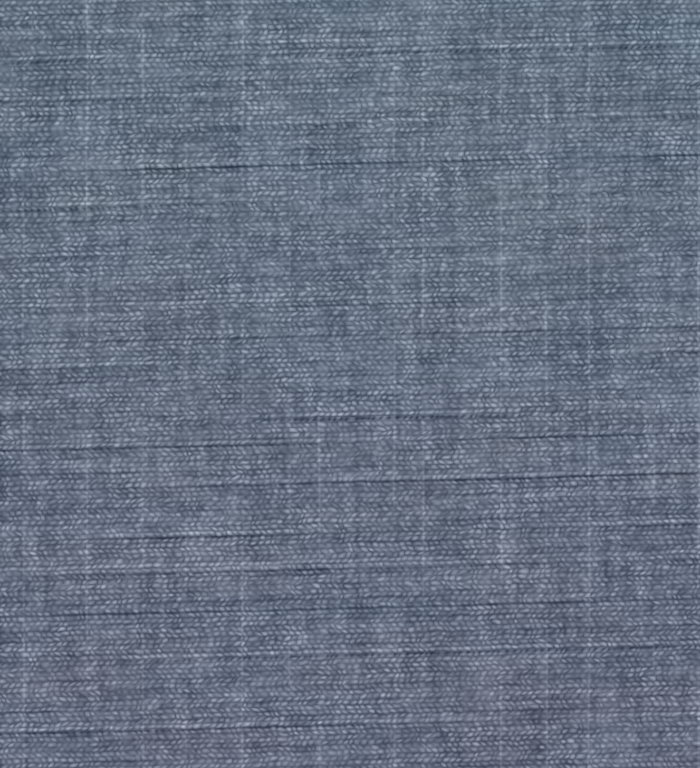
A Shadertoy shader for this texture:

```glsl
// Blue-grey woven cloth with staggered grains, dark weft slubs and pale warp threads.

const vec3  CLOTH_COLOR  = vec3(0.407, 0.447, 0.514);
const vec3  TOP_TINT     = vec3(-0.016, 0.012, 0.000); // teal above, violet below
const vec2  WEAVE_COUNT  = vec2(114.0, 152.0);         // grains per canvas height
const float WEFT_SLOPE   = 0.026;
const float GRAIN_DEPTH  = 0.165;
const float GRAIN_SLANT  = 0.35;
const float WEFT_DEPTH   = 0.085;
const float WARP_DEPTH   = 0.065;
const float BAND_DEPTH   = 0.022;
const float FIBRE_DEPTH  = 0.09;
const float SLUB_LANES   = 19.0;
const float SLUB_DEPTH   = 0.12;
const float FINE_LANES   = 43.0;
const float FINE_DEPTH   = 0.045;
const float PALE_LANES   = 15.0;
const float PALE_DEPTH   = 0.07;
const float THREAD_WIDTH = 0.0031;

float hash(vec2 p) {
    return fract(sin(dot(p, vec2(127.1, 311.7))) * 43758.5453);
}

float noise(vec2 p) {
    vec2 i = floor(p), f = fract(p);
    f = f * f * (3.0 - 2.0 * f);
    return mix(mix(hash(i), hash(i + vec2(1, 0)), f.x),
               mix(hash(i + vec2(0, 1)), hash(i + vec2(1, 1)), f.x), f.y);
}

// Noise centred on zero
float signedNoise(vec2 p) {
    return noise(p) - 0.5;
}

// Slanted yarn crossings of uneven size, staggered from row to row
float grains(vec2 p) {
    vec2 g = p * WEAVE_COUNT;
    g += vec2(0.8, 0.4) * vec2(signedNoise(p * 80.0), signedNoise(p * 70.0 + 9.0));
    float row = floor(g.y);
    g.x += 0.5 * mod(row, 2.0) + 0.4 * hash(vec2(row, 3.0));
    vec2 cell = floor(g);
    vec2 f = fract(g) - 0.5;
    float slant = mod(floor(row / 2.0), 2.0) * 2.0 - 1.0;
    f.x -= slant * GRAIN_SLANT * f.y;
    float size = mix(0.55, 0.75, hash(cell + 17.0));
    float bump = smoothstep(size, 0.0, length(f * vec2(1.0, 1.05)));
    float lift = 0.55 + 0.9 * hash(cell);
    return bump * lift - 0.38;
}

// Scattered single threads: one per lane, fading in and out along its length
float threads(float across, float along, float lanes, float fadeRate, float seed) {
    float lane = floor(across * lanes);
    float centre = (lane + mix(0.2, 0.8, hash(vec2(lane, seed)))) / lanes;
    centre += 0.002 * signedNoise(vec2(along * 9.0, lane + seed));
    float line = smoothstep(THREAD_WIDTH, 0.0, abs(across - centre));
    float fade = smoothstep(0.1, 0.75, noise(vec2(along * fadeRate, lane * 3.7 + seed)));
    return line * fade * mix(0.4, 1.0, hash(vec2(lane, seed + 5.0)));
}

void mainImage(out vec4 fragColor, in vec2 fragCoord) {
    vec2 uv = fragCoord / iResolution.xy;
    vec2 p = fragCoord / iResolution.y;
    p.y -= WEFT_SLOPE * p.x - 0.1;

    // Weave, stronger in some patches than in others
    float patchiness = mix(0.7, 1.3, noise(p * vec2(24.0, 40.0)));
    float tone = GRAIN_DEPTH * patchiness * grains(p);

    // Uneven yarns in both directions, faint warp bands and fine fibre
    tone += WEFT_DEPTH * signedNoise(vec2(p.x * 20.0, p.y * WEAVE_COUNT.y));
    tone += WARP_DEPTH * signedNoise(vec2(p.x * WEAVE_COUNT.x, p.y * 18.0) + 31.0);
    tone += BAND_DEPTH * signedNoise(vec2(p.x * 26.0, p.y * 3.0) + 57.0);
    tone += FIBRE_DEPTH * signedNoise(p * vec2(200.0, 250.0));

    // Dark slubs with a lit edge above, and fine dark weft lines
    tone -= SLUB_DEPTH * threads(p.y, p.x, SLUB_LANES, 4.0, 11.0);
    tone += 0.55 * SLUB_DEPTH * threads(p.y - 0.006, p.x, SLUB_LANES, 4.0, 11.0);
    tone -= FINE_DEPTH * threads(p.y, p.x, FINE_LANES, 8.0, 67.0);

    // Broken pale threads in both directions
    tone += 0.8 * PALE_DEPTH * threads(p.y, p.x, PALE_LANES, 5.0, 43.0);
    tone += PALE_DEPTH * threads(p.x, p.y, PALE_LANES, 13.0, 23.0);

    // Slow light and hue drift over the cloth
    float height = uv.y - 0.5;
    tone += 0.022 * height - 0.03 * (dot(uv - 0.5, uv - 0.5) - 0.17);
    vec3 color = CLOTH_COLOR + tone + TOP_TINT * height;
    color += vec3(0.012, 0.0, -0.008) * signedNoise(p * vec2(9.0, 24.0) + 71.0);

    fragColor = vec4(clamp(color, 0.0, 1.0), 1.0);
}
```
